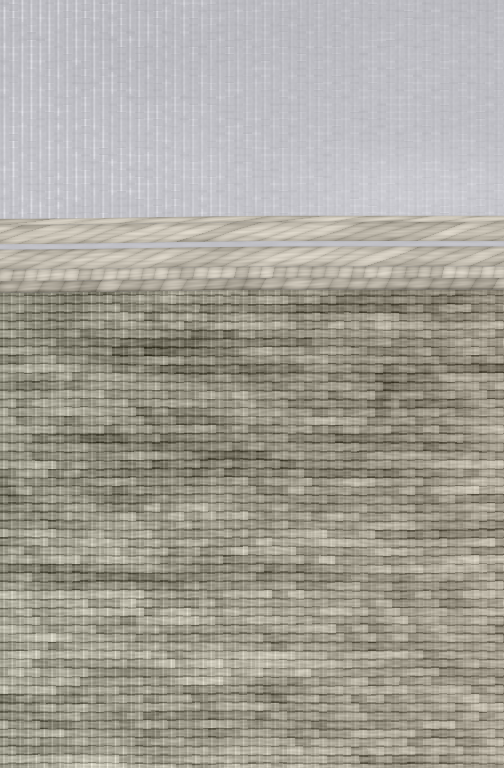
A WebGL 2 fragment shader for this texture:

```glsl
#version 300 es
precision highp float;
// Woven blind fabric: a sheer panel above a corded seam and a coarse weave.
// Periodic threads shape each part; stretched gradient noise varies the yarn.
// Positions are fractions of the canvas height, with depth measured downward.

#define SEAM_TOP 0.281
#define SEAM_END 0.377
#define ROW_PITCH 0.0113
#define WARP_PITCH 0.0104
#define SHEER_PITCH 0.0117
#define STREAK_GAIN 0.16
#define YARN_GAIN 0.13
#define GAP_DEPTH 0.19

uniform vec2 u_resolution;
out vec4 outColor;

const float PI = 3.14159;
const vec3 SHEER = vec3(0.735, 0.735, 0.758);
const vec3 STRAW = vec3(0.655, 0.635, 0.580);
const vec3 CREAM = vec3(0.840, 0.815, 0.765);
const vec3 SHADE = vec3(0.435, 0.415, 0.365);

float hash(vec2 p) {
  vec3 q = fract(vec3(p.xyx) * 0.1031);
  q += dot(q, q.yzx + 33.33);
  return fract((q.x + q.y) * q.z);
}

float corner(vec2 cell, vec2 d) {
  float a = 2.0 * PI * hash(cell);
  return dot(vec2(cos(a), sin(a)), d);
}

// Gradient noise, roughly -0.7 to 0.7
float noise(vec2 p) {
  vec2 i = floor(p), f = fract(p);
  vec2 w = f * f * f * (f * (f * 6.0 - 15.0) + 10.0);
  vec2 e = vec2(1.0, 0.0);
  float low = mix(corner(i, f), corner(i + e.xy, f - e.xy), w.x);
  float high = mix(corner(i + e.yx, f - e.yx), corner(i + 1.0, f - 1.0), w.x);
  return mix(low, high, w.y);
}

// Soft line at the centre of each repeat; coord and half width are in repeats
float threadLine(float coord, float halfWidth, float blur) {
  float d = abs(fract(coord) - 0.5);
  return 1.0 - smoothstep(halfWidth - blur, halfWidth + blur, d);
}

vec3 sheerPanel(vec2 p, float u, float px) {
  vec3 col = SHEER;
  col += 0.025 * smoothstep(0.0, SEAM_TOP, p.y) + 0.018 * noise(p * vec2(5.0, 7.0));
  col += 0.030 * exp(-dot((p - vec2(0.56, 0.245)) * vec2(5.0, 18.0), (p - vec2(0.56, 0.245)) * vec2(5.0, 18.0)));
  // Fine mesh, with broken vertical filaments strongest on the left
  vec2 g = p / vec2(SHEER_PITCH, 0.0094);
  float side = smoothstep(0.75, 0.05, u);
  float blur = px / SHEER_PITCH;
  float stitch = hash(floor(g + vec2(0.0, 0.5 * mod(floor(g.x), 2.0))));
  float filament = threadLine(g.x, 0.10, blur);
  float weft = threadLine(g.y, 0.16, blur);
  col += filament * mix(0.020, 0.085, side) * (0.4 + 0.8 * stitch);
  col -= threadLine(g.x + 0.25, 0.12, blur) * 0.018;
  col += weft * (stitch - 0.45) * 0.055;
  return col + 0.018 * noise(p * vec2(230.0, 190.0));
}

vec3 weave(vec2 p, float u, float px) {
  // Rows wander slightly, and alternate over and under the warp
  float bend = 0.0022 * noise(p * vec2(5.0, 12.0));
  float y = (p.y + bend) / ROW_PITCH;
  float x = (p.x + 0.0012 * noise(p * vec2(9.0, 4.0))) / WARP_PITCH;
  float row = floor(y), v = fract(y) - 0.5;
  float parity = mod(row + floor(x), 2.0);
  float blur = px / ROW_PITCH;

  float broad = noise(vec2(p.x * 2.2, p.y * 32.0));
  float streak = noise(vec2(p.x * 7.0 + row * 3.7, row * 0.73));
  float fibre = noise(vec2(p.x * 60.0 + row * 9.1, p.y * 330.0));
  float yarn = hash(vec2(floor(x * 0.5 + 0.5 * row), row)) - 0.5;
  float tone = 0.11 * broad + STREAK_GAIN * streak + YARN_GAIN * (yarn + 0.8 * fibre);
  tone += 0.05 * (hash(vec2(row, 7.0)) - 0.5);
  vec3 col = STRAW + tone;

  // Rounded yarn with dark, uneven openings between rows
  float halfRow = 0.37 + 0.07 * parity + 0.10 * streak;
  float gap = smoothstep(halfRow - blur, halfRow + blur, abs(v));
  col += 0.035 * cos(v * PI) - 0.015;
  col -= gap * GAP_DEPTH * (0.65 + 0.5 * hash(vec2(floor(x), row + 19.0)));
  col -= 0.035 * threadLine(x + 0.27, 0.13, blur);

  // Pale warp filaments fade toward the right
  float warp = threadLine(x, 0.08, px / WARP_PITCH);
  col += warp * mix(0.115, 0.035, smoothstep(0.2, 0.9, u)) * (0.6 + 0.4 * parity);

  // Broad lighting and a cooler green cast on the left
  col -= 0.035 * exp(-pow((p.y - 0.47) * 9.0, 2.0));
  col += 0.022 * smoothstep(0.6, 0.95, p.y) - 0.025;
  return col + mix(vec3(-0.018, -0.004, -0.010), vec3(0.012, 0.006, 0.002), u);
}

// Seam strip spec: top, bottom, strand pitch, twist in strands
vec3 seam(vec2 p, float u, float px, vec3 col) {
  vec4 strips[6] = vec4[6](
    vec4(0.281, 0.289, 0.070, 0.8), vec4(0.289, 0.314, 0.034, 2.2),
    vec4(0.314, 0.321, 0.300, 0.0), vec4(0.321, 0.347, 0.032, 2.0),
    vec4(0.347, 0.362, 0.017, 0.2), vec4(0.362, 0.377, 0.027, 0.3));
  for (int i = 0; i < 6; i++) {
    vec4 s = strips[i];
    float id = float(i), v = (p.y - s.x) / (s.y - s.x);
    float mask = smoothstep(s.x - px, s.x + px, p.y) * (1.0 - smoothstep(s.y - px, s.y + px, p.y));
    float along = p.x / s.z + v * s.w + 0.35 * noise(vec2(p.x * 14.0, id * 5.3));
    float lobe = sqrt(abs(sin(PI * along)));
    float round_ = sqrt(max(sin(PI * clamp(v, 0.0, 1.0)), 0.0));
    float light = 0.20 + 0.42 * round_ + 0.30 * lobe + 0.25 * (hash(vec2(floor(along), id)) - 0.5);
    light += 0.22 * noise(vec2(p.x * 35.0 + v * 2.0, p.y * 300.0));
    vec3 cord = mix(SHADE, CREAM, clamp(light, 0.0, 1.1));
    if (i == 2) cord = SHEER + 0.045 * round_ - 0.02 + 0.03 * noise(p * vec2(40.0, 200.0));
    if (i == 5) cord -= 0.07;
    col = mix(col, cord, mask);
  }
  return col - 0.11 * exp(-pow((p.y - SEAM_END) / 0.0025, 2.0));
}

void main() {
  vec2 p = gl_FragCoord.xy / u_resolution.y;
  p.y = 1.0 - p.y;
  float u = gl_FragCoord.x / u_resolution.x, px = 0.7 / u_resolution.y;
  vec2 q = p - vec2(0.0, 0.004 * (1.0 - smoothstep(0.0, 0.6, u)));
  vec3 col = mix(sheerPanel(p, u, px), weave(p, u, px), smoothstep(SEAM_END - px, SEAM_END + px, q.y));
  col = seam(q, u, px, col);
  outColor = vec4(clamp(col, 0.0, 1.0), 1.0);
}
```
